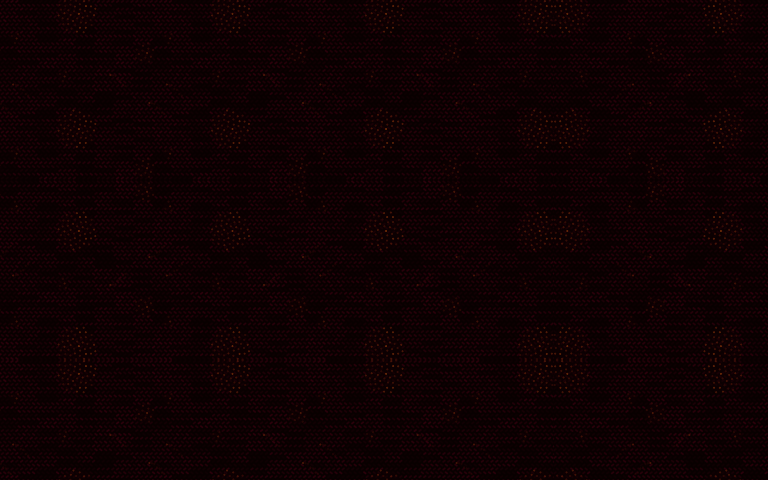
A WebGL 1 fragment shader for this pattern:

```glsl
precision highp float;
// Mirrored dark red tiles of slanted stitches with ember rosettes and small sparks.

uniform vec2 u_resolution;

const vec2 TILE = vec2(153.6, 115.2);

float hash(vec2 p) {
  p = fract(p * vec2(0.1031, 0.1137));
  p += dot(p, p.yx + 33.33);
  return fract((p.x + p.y) * p.x * 7.31 + p.y * 3.7);
}

// Offset to the nearest copy of a centre in the wrapped tile.
vec2 wrapOffset(vec2 p, vec2 centre) {
  return mod(p - centre + 0.5 * TILE, TILE) - 0.5 * TILE;
}

float disc(vec2 p, float radius, float blur) {
  return 1.0 - smoothstep(radius - blur, radius + blur, length(p));
}

// Spiral of dots filling a circle; dots dim towards the rim.
float rosette(vec2 p, float radius, float blur) {
  if (length(p) > radius + 4.0) return 0.0;
  float glow = 0.0;
  for (int i = 0; i < 48; i++) {
    float k = float(i);
    float r = 2.95 * sqrt(k + 0.5);
    if (r > radius) break;
    vec2 dotCentre = r * vec2(cos(k * 2.39996), sin(k * 2.39996));
    float level = mix(0.45, 1.0, hash(vec2(k, 9.0))) * (1.0 - 0.2 * r / radius);
    glow = max(glow, level * disc(p - dotCentre, 1.1, blur));
  }
  return glow;
}

// One bright point with a faint trail of specks.
float spark(vec2 p, float blur) {
  float glow = 0.7 * disc(p, 1.1, blur);
  for (int i = 1; i < 7; i++) {
    float k = float(i);
    vec2 speck = vec2(k * 2.5, -k * 1.6 + 6.0 * (hash(vec2(k, 5.0)) - 0.5));
    glow = max(glow, 0.28 * disc(p - speck, 1.1, blur));
  }
  return glow;
}

// Staggered rows of short stitches, leaning left and right by row, with dark bars.
float weave(vec2 p, float blur) {
  vec2 pitch = vec2(4.8, 3.84);
  vec2 cell = p / pitch;
  float odd = mod(floor(cell.y), 2.0);
  cell.x += 0.5 * odd;
  vec2 id = vec2(mod(floor(cell.x), 32.0), floor(cell.y));
  vec2 local = (fract(cell) - 0.5) * pitch;
  local.x *= 1.0 - 2.0 * odd;
  vec2 along = vec2(0.8, 0.6);
  float reach = clamp(dot(local, along), -0.9, 0.9);
  float stitch = 1.0 - smoothstep(0.1, 1.1 + blur, length(local - along * reach));

  float bar = hash(vec2(floor(id.x / 4.0), id.y) + 17.0);
  float level = mix(0.25, 1.0, smoothstep(0.1, 0.4, bar));
  level *= mix(0.6, 1.2, hash(id + 3.0));
  vec2 turn = 6.28318 * p / TILE;
  level *= 1.0 + 0.12 * cos(2.0 * (turn.x - 3.14159)) * cos(turn.y - 2.78);
  return level * stitch;
}

void main() {
  // The canvas is 480 units tall, with y running downwards.
  float unit = 480.0 / u_resolution.y;
  vec2 p = gl_FragCoord.xy * unit;
  p.y = 480.0 - p.y;
  float blur = max(0.45, 0.5 * unit);

  // Mirror seams: one upright, two level.
  p.x = 553.5 - abs(p.x - 553.5);
  p.y = 180.0 - abs(180.0 - mod(p.y - 180.0, 360.0));
  vec2 tile = mod(p, TILE);

  // Rosettes in three sizes.
  vec2 large = wrapOffset(tile, vec2(76.8, 51.0));
  vec2 medium = wrapOffset(tile, vec2(145.0, 11.8));
  vec2 smallA = wrapOffset(tile, vec2(14.5, 26.3));
  vec2 smallB = wrapOffset(tile, vec2(62.5, 103.5));
  float ember = rosette(large, 19.7, blur);
  ember = max(ember, 0.8 * rosette(medium, 10.8, blur));
  ember = max(ember, 0.75 * rosette(smallA, 5.6, blur));
  ember = max(ember, 0.75 * rosette(smallB, 5.6, blur));

  // Scattered sparks.
  ember = max(ember, spark(wrapOffset(tile, vec2(149.4, 77.0)), blur));
  ember = max(ember, spark(wrapOffset(tile, vec2(13.2, 95.5)), blur));
  ember = max(ember, spark(wrapOffset(tile, vec2(110.4, 105.0)), blur));

  // The weave gives way to a dim ground beneath each rosette.
  float ground = max(disc(large, 19.0, 3.0), disc(medium, 10.0, 2.0));
  ground = max(ground, max(disc(smallA, 5.0, 2.0), disc(smallB, 5.0, 2.0)));
  float cloth = weave(tile, blur) * (1.0 - 0.6 * ground) + 0.1 * ground;

  vec3 color = mix(vec3(0.032, 0.0, 0.0), vec3(0.148, 0.0, 0.034), cloth);
  vec3 emberColor = mix(vec3(0.22, 0.03, 0.025), vec3(0.4, 0.17, 0.03), ember * ember);
  color = mix(color, emberColor, min(1.0, 1.15 * ember));
  gl_FragColor = vec4(color, 1.0);
}
```
